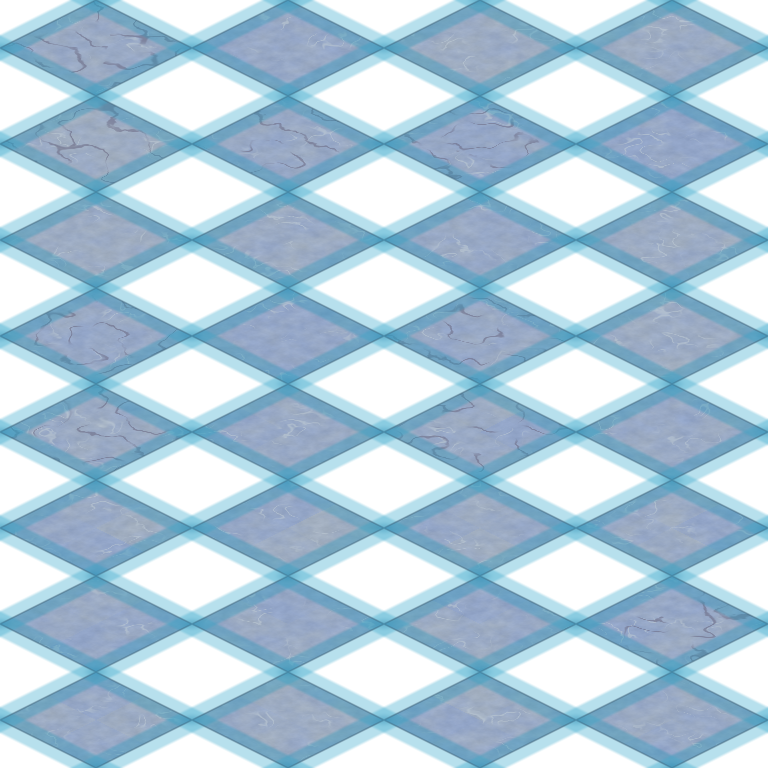
A WebGL 2 fragment shader for this pattern:

```glsl
#version 300 es
precision highp float;
// Lattice of marbled blue diamond tiles and white gaps under crossing translucent teal bands.

uniform vec2 u_resolution;
out vec4 outColor;

const vec2 REPEATS = vec2(4.0, 8.0);        // diamonds across and up
const float BAND_HALF = 0.132;              // half widths, in diamond sides
const float BAND_SOFT = 0.016;
const float BAND_ALPHA = 0.36;
const float LINE_HALF = 0.009;
const float LINE_ALPHA = 0.50;
const float NODE_RADIUS = 0.12;
const float NODE_ALPHA = 0.38;
const float CRACK_CHANCE = 0.24;
const float PATCHED_ROWS = 4.0;             // lower rows made of four shades
const vec3 GAP_COLOR = vec3(1.0);
const vec3 STONE_BLUE = vec3(0.575, 0.648, 0.785);
const vec3 STONE_GRAY = vec3(0.635, 0.685, 0.750);
const vec3 VEIN_COLOR = vec3(0.74, 0.79, 0.83);
const vec3 CRACK_COLOR = vec3(0.43, 0.43, 0.53);
const vec3 BAND_COLOR = vec3(0.22, 0.66, 0.80);
const vec3 LINE_COLOR = vec3(0.24, 0.37, 0.46);
const vec3 NODE_COLOR = vec3(0.20, 0.56, 0.71);

vec2 hash2(vec2 p) {
    vec3 h = fract(p.xyx * vec3(0.1031, 0.1030, 0.0973));
    h += dot(h, h.yzx + 33.33);
    return fract((h.xx + h.yz) * h.zy);
}

float cornerSlope(vec2 cell, vec2 offset) {
    float angle = 6.28319 * hash2(cell).x;
    return dot(vec2(cos(angle), sin(angle)), offset);
}

float gradientNoise(vec2 p) {
    vec2 i = floor(p), f = fract(p);
    vec2 u = f * f * f * (f * (f * 6.0 - 15.0) + 10.0);
    vec2 e = vec2(1.0, 0.0);
    float low = mix(cornerSlope(i, f), cornerSlope(i + e, f - e), u.x);
    float high = mix(cornerSlope(i + e.yx, f - e.yx), cornerSlope(i + 1.0, f - 1.0), u.x);
    return mix(low, high, u.y);
}

float fractalNoise(vec2 p) {
    float sum = 0.0, amplitude = 0.5;
    for (int octave = 0; octave < 4; octave++) {
        sum += amplitude * gradientNoise(p);
        p = p * 2.03 + 7.1;
        amplitude *= 0.55;
    }
    return sum;
}

// Stone of one tile; side runs along its two edges from -0.5 to 0.5.
vec3 stone(vec2 side, vec2 id) {
    vec2 seed = hash2(id + 3.7);
    vec2 traits = hash2(id + 41.3);
    vec2 p = side + floor(seed * 90.0) + seed;
    float cloud = fractalNoise(p * 4.0);

    // Overall shade, with separate quarters on the patched rows
    float quarterShade = hash2(id * 2.0 + step(0.0, side) + 17.0).y;
    float patched = step(id.y + 0.5, PATCHED_ROWS);
    float gray = mix(0.75 * traits.x, quarterShade, 0.7 * patched);
    vec3 color = mix(STONE_BLUE, STONE_GRAY, clamp(gray + 1.1 * cloud, 0.0, 1.0));
    color += 0.08 * fractalNoise(p * 9.0 + 20.0);

    // Short pale veins
    vec2 bend = vec2(cloud, gradientNoise(p * 6.0 + 50.0));
    float vein = 1.0 - smoothstep(0.0, 0.07, abs(gradientNoise(p * 5.0 + bend)));
    vein *= smoothstep(0.02, 0.35, gradientNoise(p * 3.0 + 31.0));
    color = mix(color, VEIN_COLOR, 0.6 * vein);

    // Dark cracks in a few tiles
    float cracked = step(traits.y, CRACK_CHANCE);
    float crack = 1.0 - smoothstep(0.008, 0.04, abs(gradientNoise(p * 2.4 + 0.4 * bend)));
    crack *= smoothstep(-0.25, 0.1, gradientNoise(p * 3.5 + 11.0));
    return mix(color, CRACK_COLOR, 0.6 * cracked * crack);
}

void main() {
    vec2 grid = gl_FragCoord.xy / u_resolution * REPEATS;
    vec2 id = floor(grid);
    vec2 local = fract(grid) - 0.5;
    vec2 side = vec2(local.x + local.y, local.x - local.y);
    vec2 edge = abs(fract(side) - 0.5);     // distance to each line family
    float pixel = length(REPEATS / u_resolution);

    // Tile and gap
    float inside = 0.5 - abs(local.x) - abs(local.y);
    float tile = smoothstep(-0.6 * pixel, 0.6 * pixel, inside);
    vec3 color = mix(GAP_COLOR, stone(side, id), tile);

    // Overlapping bands
    float soft = BAND_SOFT + 0.5 * pixel;
    vec2 band = 1.0 - smoothstep(BAND_HALF - soft, BAND_HALF + soft, edge);
    color = mix(color, BAND_COLOR, BAND_ALPHA * band.x);
    color = mix(color, BAND_COLOR, BAND_ALPHA * band.y);
    color -= 0.025 * tile * max(band.x, band.y);

    // Thin seams and darker crossings
    vec2 seam = 1.0 - smoothstep(LINE_HALF - 0.7 * pixel, LINE_HALF + 0.7 * pixel, edge);
    color = mix(color, LINE_COLOR, LINE_ALPHA * max(seam.x, seam.y));
    float node = 1.0 - smoothstep(0.0, NODE_RADIUS, length(edge));
    color = mix(color, NODE_COLOR, NODE_ALPHA * node);

    outColor = vec4(color, 1.0);
}
```
